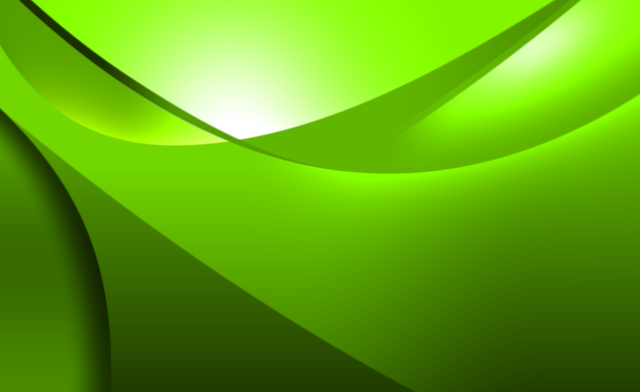
A Shadertoy shader for this background:

```glsl
// Glossy green sheets sweeping across the canvas: a pale panel, a shaded bowl,
// a glowing right panel and a broad lower sheet. Each edge is a polynomial
// curve, and each surface is a brightness field fed through one green ramp.

// Brightness to colour: dark green up to 1, then lime towards white at 2.
vec3 greenRamp(float light) {
    vec3 lime = vec3(0.53, 1.0, 0.0) * clamp(light, 0.0, 1.0);
    return mix(lime, vec3(1.0), clamp(light - 1.0, 0.0, 1.0));
}

// Smooth coverage of the region where d is positive.
float cover(float d) {
    return smoothstep(-1.0, 1.0, d / max(fwidth(d), 1e-5));
}

// Wide valley running from the top left to the right side.
float valleyCurve(float x) {
    float t = x - 0.608;
    return 0.557 + 1.32 * t * t;
}

// Bowl on the left that rises gently to the top right.
float bowlCurve(float x) {
    float t = x - 0.27;
    float bend = t < 0.0 ? 2.2 + 18.0 * t * t : 1.4 - 0.6 * t;
    return 0.629 + bend * t * t;
}

// Soft elliptical glow.
float glow(vec2 offset, vec2 radius) {
    vec2 r = offset / radius;
    return exp(-dot(r, r));
}

// Lower sheet, lit along the valley and darker to the lower right.
vec3 lowerSheet(vec2 p, float depth) {
    float leftLight = min(0.45 + 0.68 * p.y, 0.84);
    float rightLight = 0.24 + 0.7 * p.y;
    float light = mix(leftLight, rightLight, smoothstep(0.45, 0.85, p.x));
    light += 0.3 * exp(-max(depth, 0.0) / 0.07) * smoothstep(0.38, 0.6, p.x);
    return greenRamp(min(light, 1.0));
}

// Middle band with a thin ridge and the glowing panel to its right.
vec3 rightPanel(vec2 p, float height) {
    float s = p.x - 0.612;
    float ridge = 0.643 + 1.06 * s + 0.5 * s * s - p.y;
    float fade = smoothstep(0.6, 0.72, p.x);
    float band = 0.71 - 0.14 * smoothstep(0.6, 0.9, p.x);
    band += 0.08 * cover(ridge + 0.022) * fade;

    float lit = 0.7 + 0.28 * smoothstep(0.0, 0.17, height);
    vec2 d = p - vec2(0.835, 0.88);
    vec2 along = vec2(dot(d, vec2(0.64, 0.77)), dot(d, vec2(0.77, -0.64)));
    lit += 0.75 * glow(along, vec2(0.13, 0.065));
    return mix(greenRamp(band), greenRamp(lit), cover(ridge) * fade);
}

// Pale panel, nearly white above its lowest tip.
vec3 palePanel(vec2 p, float height) {
    float light = 0.96 + 0.95 * glow(p - vec2(0.36, 0.68), vec2(0.17, 0.29));
    light += 0.25 * exp(-max(height, 0.0) / 0.06) * (1.0 - smoothstep(0.4, 0.72, p.x));
    return greenRamp(light);
}

// Bowl, with a yellow light along its lower rim.
vec3 bowl(vec2 p, float height) {
    float rim = exp(-max(height, 0.0) / 0.07) * smoothstep(0.0, 0.15, p.x);
    float light = 0.62 + 0.38 * rim + 0.45 * smoothstep(0.18, 0.36, p.x);
    return greenRamp(light) + vec3(0.14, 0.0, 0.0) * rim;
}

// Dark leaf in the lower left, shaded towards its curved edge.
vec3 leaf(vec2 p, float inside) {
    float light = 0.42 + 0.22 * smoothstep(0.35, 0.7, p.y);
    light += 0.12 * (1.0 - smoothstep(0.0, 0.3, p.y));
    return greenRamp(light * mix(0.35, 1.0, smoothstep(0.0, 0.07, inside)));
}

void mainImage(out vec4 fragColor, in vec2 fragCoord) {
    vec2 p = fragCoord / iResolution.xy;
    float aboveValley = p.y - valleyCurve(p.x);
    float aboveBowl = p.y - bowlCurve(p.x);
    float aboveSlope = p.y - (0.723 - 1.36 * p.x + 0.38 * p.x * p.x);

    // Lower corner and main sheet
    vec3 color = greenRamp(0.23 + 0.62 * p.y);
    color = mix(color, lowerSheet(p, -aboveValley), cover(aboveSlope));

    // Upper surfaces on either side of the two crossing curves
    float overValley = cover(aboveValley);
    float overBowl = cover(aboveBowl);
    color = mix(color, rightPanel(p, aboveValley), overValley);
    vec3 upper = mix(bowl(p, aboveBowl), palePanel(p, aboveBowl), overValley);
    color = mix(color, upper, overBowl);

    // Tapering rim along the valley, darkest at the top left
    float rimWidth = 0.03 * (1.0 - smoothstep(0.2, 0.54, p.x));
    float rim = overValley * cover(rimWidth - aboveValley) * step(p.x, 0.54);
    color = mix(color, greenRamp(mix(0.19, 0.62, smoothstep(0.14, 0.3, p.x))), rim);

    // Leaf in front
    float leafInside = 0.174 * (1.0 - pow(p.y / 0.723, 2.7)) - p.x;
    color = mix(color, leaf(p, leafInside), cover(leafInside));

    fragColor = vec4(clamp(color, 0.0, 1.0), 1.0);
}
```
